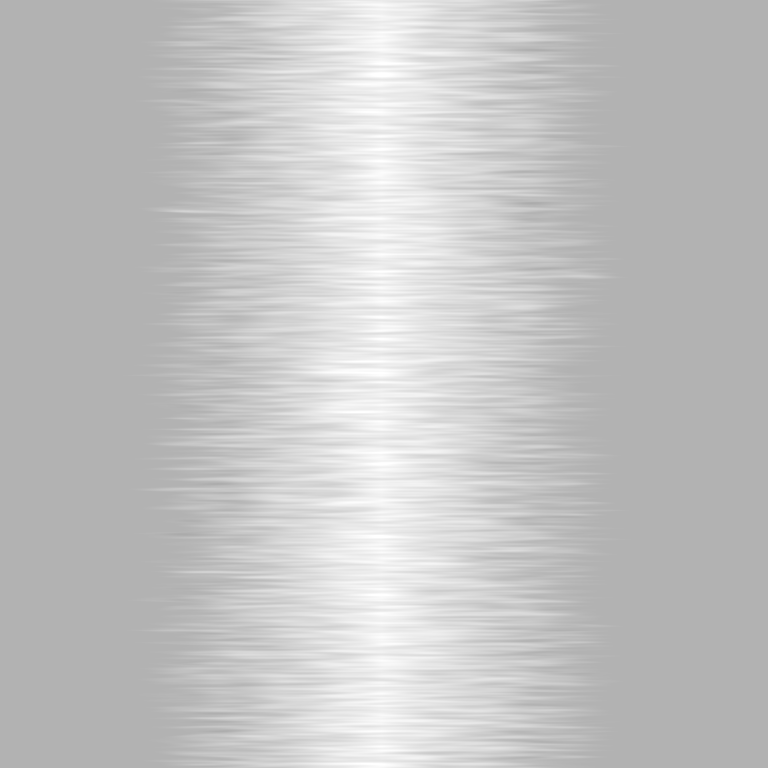
Write a WebGL 1 fragment shader that draws this texture.

```glsl
precision highp float;
// Brushed metal: a vertical silver sheen with fine horizontal scratches on flat grey.

uniform vec2 u_resolution;

#define BASE_GREY 0.698
#define SHEEN_GAIN 0.255
#define SHEEN_CENTER 0.497
#define SHEEN_HALF_WIDTH 0.285
#define SHEEN_FALLOFF 1.15
#define EDGE_RAGGEDNESS 0.075
#define SCRATCH_CONTRAST 0.17
#define SCRATCH_ROWS 117.0
#define SCRATCH_COLUMNS 5.0
#define OCTAVES 3

// Random unit gradient for a lattice cell
vec2 cellGradient(vec2 cell) {
    vec3 p = fract(cell.xyx * vec3(0.1031, 0.1030, 0.0973));
    p += dot(p, p.yzx + 33.33);
    float angle = 6.28319 * fract((p.x + p.y) * p.z);
    return vec2(cos(angle), sin(angle));
}

float gradientNoise(vec2 p) {
    vec2 cell = floor(p);
    vec2 f = p - cell;
    vec2 blend = f * f * f * (f * (f * 6.0 - 15.0) + 10.0);
    vec2 e = vec2(1.0, 0.0);
    float a = dot(cellGradient(cell), f);
    float b = dot(cellGradient(cell + e), f - e);
    float c = dot(cellGradient(cell + e.yx), f - e.yx);
    float d = dot(cellGradient(cell + e.xx), f - e.xx);
    return mix(mix(a, b, blend.x), mix(c, d, blend.x), blend.y);
}

// Layers of stretched noise, from broad strokes to hairlines
float scratches(vec2 uv) {
    vec2 frequency = vec2(SCRATCH_COLUMNS, SCRATCH_ROWS);
    float weight = 0.36;
    float sum = 0.0;
    for (int i = 0; i < OCTAVES; i++) {
        sum += weight * gradientNoise(uv * frequency + 17.3 * float(i + 1));
        frequency *= vec2(1.75, 1.57);
        weight *= 1.1;
    }
    return sum;
}

void main() {
    vec2 uv = gl_FragCoord.xy / u_resolution;

    // Sheen profile, with streaks of uneven length at its sides
    float offset = abs(uv.x - SHEEN_CENTER);
    float ragged = gradientNoise(uv * vec2(4.0, 211.0) + 71.7)
                 + 0.5 * gradientNoise(uv * vec2(7.0, 93.0) + 29.1);
    float sideWeight = smoothstep(0.05, 0.22, offset);
    offset += EDGE_RAGGEDNESS * ragged * sideWeight;
    float reach = clamp(1.0 - offset / SHEEN_HALF_WIDTH, 0.0, 1.0);
    float sheen = pow(reach, SHEEN_FALLOFF);

    // Scratches fade out with the sheen
    float grain = scratches(uv) * smoothstep(0.0, 0.28, reach);
    float grey = BASE_GREY + SHEEN_GAIN * sheen + SCRATCH_CONTRAST * grain;

    gl_FragColor = vec4(vec3(clamp(grey, 0.0, 1.0)), 1.0);
}
```
